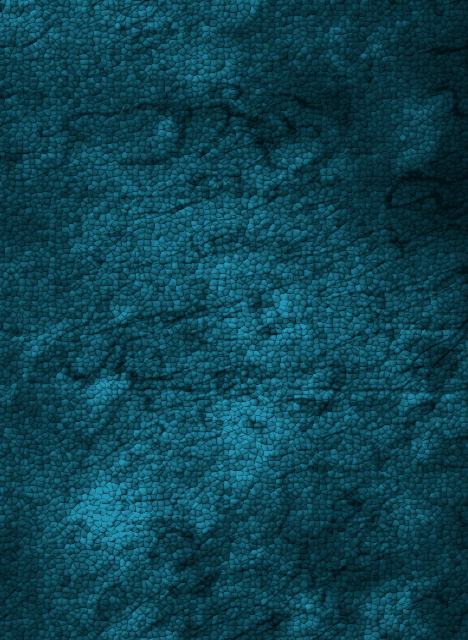
A WebGL 1 fragment shader for this texture:

```glsl
precision highp float;
// Worn teal leather: pebbled grain, wrinkles, two horizontal creases and uneven light.
uniform vec2 u_resolution;

const vec3 DEEP  = vec3(0.004, 0.065, 0.085);
const vec3 TEAL  = vec3(0.040, 0.235, 0.285);
const vec3 GLOW  = vec3(0.125, 0.520, 0.630);
const float BASE_TONE     = 0.61;
const float PEBBLES       = 108.0;  // grains per canvas height
const float GRAIN_DEPTH   = 1.0;
const float MOTTLE_DEPTH  = 0.62;
const float SCUFF_GAIN    = 0.26;
const float WRINKLE_DEPTH = 0.24;
const float CREASE_DEPTH  = 0.26;

float hash(vec2 p) {
  return fract(sin(dot(p, vec2(127.1, 311.7))) * 43758.55);
}

vec2 hash2(vec2 p) {
  return vec2(hash(p), hash(p + 57.3));
}

mat2 rotation(float a) {
  return mat2(cos(a), -sin(a), sin(a), cos(a));
}

float noise(vec2 p) {
  vec2 i = floor(p), f = fract(p);
  f = f * f * (3.0 - 2.0 * f);
  return mix(mix(hash(i), hash(i + vec2(1, 0)), f.x),
             mix(hash(i + vec2(0, 1)), hash(i + vec2(1, 1)), f.x), f.y);
}

float fbm(vec2 p) {
  float sum = 0.0, amp = 0.53;
  for (int i = 0; i < 4; i++) {
    sum += amp * noise(p);
    p = rotation(0.6) * p * 2.03 + 11.7;
    amp *= 0.5;
  }
  return sum;
}

// Cellular pebbles: groove between cells, light from the upper left, tint per cell.
float pebbles(vec2 p) {
  vec2 cell = floor(p), f = fract(p), nearest = vec2(0.0), id = vec2(0.0);
  float d1 = 8.0, d2 = 8.0;
  for (int y = -1; y <= 1; y++) {
    for (int x = -1; x <= 1; x++) {
      vec2 g = vec2(float(x), float(y));
      vec2 r = f - g - 0.1 - 0.8 * hash2(cell + g);
      float d = length(r);
      if (d < d1) {
        d2 = d1; d1 = d; nearest = r; id = cell + g;
      } else {
        d2 = min(d2, d);
      }
    }
  }
  float dome = smoothstep(0.0, 0.4, d2 - d1) - 0.62;
  float relief = dot(nearest, vec2(-0.5, 0.86));
  return 0.19 * dome + 0.24 * relief + 0.2 * (hash(id + 3.1) - 0.5);
}

// Thin broken furrows, each layer finer and tilted differently.
float wrinkles(vec2 p) {
  float sum = 0.0;
  for (int i = 0; i < 3; i++) {
    float k = float(i);
    vec2 q = rotation(0.08 + 0.27 * k) * p + 0.012 * noise(p * 30.0 + k);
    float n = noise(q * vec2(10.0 + 3.0 * k, 36.0 + 5.0 * k) + 19.0 * k);
    float furrow = smoothstep(0.8, 1.0, 1.0 - abs(2.0 * n - 1.0));
    sum += furrow * smoothstep(0.42, 0.68, fbm(p * 5.0 + 31.0 * k));
  }
  return sum;
}

// Two pairs of long creases, each with a lit lower lip.
float creases(vec2 p) {
  float sum = 0.0;
  for (int i = 0; i < 4; i++) {
    float k = float(i), pair = floor(k / 2.0);
    float level = 0.395 + 0.09 * mod(k, 2.0) + 0.014 * pair;
    float sway = 0.016 * (noise(vec2(p.x * 9.0, k * 7.0)) - 0.5)
               + 0.005 * (noise(vec2(p.x * 45.0, k * 5.0)) - 0.5);
    float d = p.y - level - sway;
    float wear = (1.0 - 0.4 * pair) * smoothstep(0.15, 0.7, noise(vec2(p.x * 7.0, k * 3.0 + 2.0)));
    sum += wear * (exp(-d * d / 0.000007) - 0.45 * exp(-pow((d + 0.007) / 0.006, 2.0)));
  }
  return sum;
}

// Broad light: bright left of centre, shaded upper right, folded lower right.
float broadLight(vec2 uv) {
  float rim = smoothstep(0.28, 0.9, length((uv - vec2(0.34, 0.5)) * vec2(1.0, 0.85)));
  vec2 shade = (uv - vec2(0.72, 0.88)) / vec2(0.32, 0.2);
  vec2 smudge = (uv - vec2(0.47, 0.33)) / vec2(0.07, 0.15);
  float fold = (uv.y - 0.13 - 0.55 * (uv.x - 0.87)) / 0.035;
  float edge = smoothstep(0.12, 0.0, 1.0 - uv.x);
  return -0.26 * rim - 0.15 * exp(-dot(shade, shade)) - 0.09 * exp(-dot(smudge, smudge))
         - 0.17 * exp(-fold * fold) * smoothstep(0.65, 0.85, uv.x) - 0.1 * edge;
}

void main() {
  vec2 uv = gl_FragCoord.xy / u_resolution;
  vec2 p = gl_FragCoord.xy / u_resolution.y;

  // Mottling and pale scuffs drift along a rising diagonal.
  vec2 drift = rotation(0.75) * p;
  float tone = BASE_TONE + broadLight(uv) + MOTTLE_DEPTH * (fbm(p * 6.0 + 4.0) - 0.5);
  tone += SCUFF_GAIN * smoothstep(0.54, 0.8, fbm(drift * vec2(8.0, 17.0) + 8.0));

  vec2 warped = p + 0.006 * vec2(noise(p * 40.0), noise(p * 40.0 + 9.0));
  float grain = pebbles(warped * PEBBLES * vec2(0.92, 1.08));
  grain += 0.2 * (noise(p * 230.0) - 0.5);
  tone += GRAIN_DEPTH * grain * (0.45 + clamp(tone, 0.0, 1.0));
  tone -= WRINKLE_DEPTH * wrinkles(p) + CREASE_DEPTH * creases(p);

  tone = clamp(tone, 0.0, 1.1);
  vec3 color = mix(DEEP, TEAL, min(tone * 2.0, 1.0));
  color = mix(color, GLOW, max(tone * 2.0 - 1.0, 0.0));
  gl_FragColor = vec4(color, 1.0);
}
```
